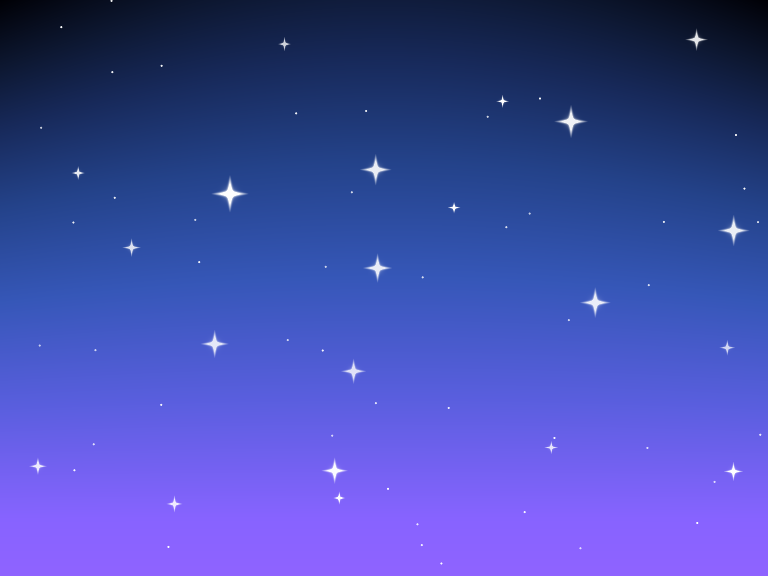
Give the GLSL for this background, as a Shadertoy shader.

```glsl
// Draws a twilight sky, black to violet, scattered with four-point sparkles and tiny stars.

const int SPARKLE_COUNT = 21;
const int DOT_COUNT = 46;
const vec3 STAR_WHITE = vec3(1.0);

float hash(float n) {
    return fract(sin(n * 127.1 + 11.7) * 4375.85);
}

// Evenly spread position in the unit square, with some random jitter
vec2 scatter(float index, vec2 start) {
    vec2 jitter = vec2(hash(index + start.x), hash(index + start.y + 57.0)) - 0.5;
    return fract(start + index * vec2(0.7549, 0.5698) + 0.16 * jitter);
}

// Sky colour by height: 0 is the violet horizon, above 1 is night
vec3 skyGradient(float height) {
    const int STOPS = 8;
    float level[STOPS] = float[](0.0, 0.10, 0.31, 0.52, 0.72, 0.90, 1.04, 1.20);
    vec3 tone[STOPS] = vec3[](
        vec3(0.56, 0.39, 1.00), vec3(0.53, 0.39, 1.00),
        vec3(0.35, 0.37, 0.87), vec3(0.21, 0.34, 0.72),
        vec3(0.14, 0.26, 0.54), vec3(0.09, 0.16, 0.35),
        vec3(0.05, 0.09, 0.19), vec3(0.00, 0.00, 0.02));
    vec3 color = tone[0];
    for (int i = 1; i < STOPS; i++) {
        float blend = clamp((height - level[i - 1]) / (level[i] - level[i - 1]), 0.0, 1.0);
        color = mix(color, tone[i], blend);
    }
    return color;
}

// One tapered ray pair along the x axis
float ray(vec2 p) {
    float taper = max(1.0 - abs(p.x), 0.0);
    float width = 0.03 + 0.12 * taper;
    return taper * exp(-p.y * p.y / (width * width));
}

// Four-point sparkle with a bright core and a faint halo
float sparkle(vec2 offset, float radius) {
    vec2 p = offset / radius;
    float halo = exp(-dot(p, p) * 9.0);
    return 2.0 * (ray(p) + ray(p.yx)) + 0.35 * halo;
}

float dotStar(vec2 offset, float radius, float pixel) {
    return 1.0 - smoothstep(radius - 0.5 * pixel, radius + 0.5 * pixel, length(offset));
}

void mainImage(out vec4 fragColor, in vec2 fragCoord) {
    vec2 uv = fragCoord / iResolution.xy;
    vec2 aspect = vec2(iResolution.x / iResolution.y, 1.0);
    float pixel = 1.0 / iResolution.y;

    // Sky bends down towards the sides, more strongly near the top
    float side = uv.x - 0.5;
    vec3 color = skyGradient(uv.y + 0.80 * uv.y * uv.y * side * side);

    // Sparkles of mixed size; the larger ones shine brighter
    for (int i = 0; i < SPARKLE_COUNT; i++) {
        float id = float(i);
        vec2 place = scatter(id, vec2(0.39, 0.91));
        place.y = mix(0.08, 0.97, place.y);
        float size = pow(hash(id + 3.0), 1.6);
        float radius = mix(0.011, 0.033, size);
        float glow = mix(0.6, 1.0, max(size, sqrt(hash(id + 41.0))));
        float light = sparkle((uv - place) * aspect, radius);
        color = mix(color, STAR_WHITE, glow * min(light, 1.0));
    }

    // Pinpoint stars
    for (int i = 0; i < DOT_COUNT; i++) {
        float id = float(i);
        vec2 place = scatter(id + 90.0, vec2(0.17, 0.33));
        float light = dotStar((uv - place) * aspect, 0.0018, pixel);
        color = mix(color, STAR_WHITE, light * mix(0.7, 1.0, hash(id + 7.0)));
    }

    fragColor = vec4(color, 1.0);
}
```
